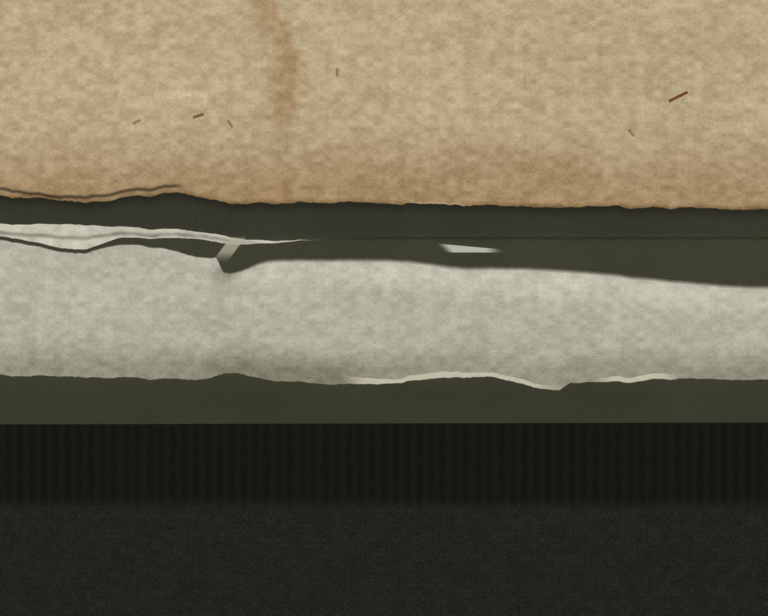
A WebGL 1 fragment shader for this texture:

```glsl
precision highp float;
// Torn edges of two stacked paper sheets above dark cloth.
// Smoothstep sums trace each edge from the left; layers are painted back to
// front, with value noise for pulp, stains, ragged fibres and grain.
uniform vec2 u_resolution;
#define ramp smoothstep

float hash(vec2 p) {
  return fract(sin(dot(p, vec2(127.1, 311.7))) * 43758.5453);
}

float noise(vec2 p) {
  vec2 i = floor(p), f = fract(p);
  f *= f * (3. - 2. * f);
  return mix(mix(hash(i), hash(i + vec2(1, 0)), f.x),
             mix(hash(i + vec2(0, 1)), hash(i + 1.), f.x), f.y);
}

float fbm(vec2 p) {
  float sum = -.47, amp = .5;
  for (int i = 0; i < 4; i++) {
    sum += amp * noise(p);
    p = p * 2.03 + 17.3;
    amp *= .5;
  }
  return sum;
}

float bump(float center, float width, float x) {
  float t = (x - center) / width;
  return exp(-t * t);
}

// Antialiased coverage where d is positive
float cover(float d) {
  float w = max(.0016, .7 / u_resolution.y);
  return ramp(-w, w, d);
}

// Edge heights, measured downward from the top
float upperSheetEdge(float x) {
  return .32 + .008 * ramp(.02, .11, x) - .014 * ramp(.11, .235, x)
    + .015 * ramp(.235, .3, x) + .009 * ramp(.3, 1., x);
}

float lowerSheetTop(float x) {
  return .391 + .02 * ramp(0., .1, x) - .012 * ramp(.105, .15, x)
    + .02 * ramp(.18, .28, x) + .024 * ramp(.28, .293, x)
    - .02 * ramp(.295, .36, x) + .013 * ramp(.5, .62, x) + .03 * ramp(.66, 1., x);
}

float lowerSheetBottom(float x) {
  return .61 + .006 * ramp(0., .26, x) - .012 * bump(.305, .025, x)
    + .009 * ramp(.33, .45, x) - .013 * ramp(.47, .61, x)
    + .02 * ramp(.63, .725, x) - .011 * ramp(.726, .745, x) - .006 * ramp(.8, .87, x);
}

float stripTop(float x) {
  return .364 + .008 * ramp(.08, .22, x) + .018 * ramp(.22, .35, x);
}

float stripBottom(float x) {
  return .385 + .02 * ramp(0., .1, x) - .018 * ramp(.105, .16, x)
    + .009 * ramp(.25, .3, x) - .007 * ramp(.32, .43, x);
}

// Short fibre with centre c, angle a and half length len
float fibre(vec2 p, vec2 c, float a, float len) {
  vec2 q = p - c, n = vec2(cos(a), sin(a));
  return 1. - ramp(.001, .0035, length(q - n * clamp(dot(q, n), -len, len)));
}

void main() {
  vec2 uv = gl_FragCoord.xy / u_resolution;
  float x = uv.x, y = 1. - uv.y;
  vec2 p = vec2(x * u_resolution.x / u_resolution.y, y);
  float rag = fbm(vec2(p.x * 45., 3.));
  float pulp = fbm(p * vec2(75, 105));
  float cloud = fbm(p * vec2(9, 14) + 5.);
  float grain = hash(floor(p * 410.)) - .5;

  // Dark cloth, ribbed black gap and grey board
  vec3 color = vec3(.13, .142, .12) + .035 * (grain + pulp);
  color += .2 * step(.9985, hash(floor(p * 300.)));
  vec3 gap = vec3(.083, .095, .075) + .008 * sin(p.x * 330.) + .012 * grain;
  color = mix(gap, color, ramp(.805, .832, y + .006 * cloud));
  vec3 board = mix(vec3(.215, .215, .175), vec3(.245, .245, .19), ramp(.37, .4, y));
  board += .014 * grain + .025 * cloud - .015 * ramp(.6, .64, y);
  board -= .045 * bump(.387, .0025, y) * ramp(.4, .5, x);
  color = mix(color, board, cover(.689 - .003 * x - y));

  // Lower sheet: pale pulp, shaded dip and bright torn lip
  float left = 1. - ramp(.28, .36, x);
  float top = lowerSheetTop(x) + .006 * rag * (.4 + .6 * left);
  float bottom = lowerSheetBottom(x) + .007 * rag;
  vec3 pale = mix(vec3(.71, .695, .63), vec3(.685, .67, .6), ramp(.45, .58, y));
  pale += .16 * pulp + .05 * cloud + .035 * grain;
  pale -= ramp(-.065, -.008, y - bottom) * (.09 + .1 * bump(.34, .14, x) + .05 * bump(.75, .1, x) + .2 * cloud);
  pale += .05 * bump(top + .02, .025, y) * (1. - left);
  float lip = ramp(.44, .48, x) - ramp(.69, .74, x) + ramp(.77, .8, x) - ramp(.86, .89, x);
  pale = mix(pale, vec3(.79, .77, .69), .8 * lip * cover(y - bottom + .009 + .012 * cloud));
  pale -= .2 * bump(.298 - .4 * (y - .43), .014, x) * bump(.435, .022, y);
  float soft = .005 - .003 * left;
  color = mix(color, pale, ramp(-soft, soft, y - top) * cover(bottom - y));

  // Split strip, its curled end and a bright sliver
  float upper = stripTop(x) + .005 * rag, lower = stripBottom(x) + .004 * rag;
  vec3 strip = vec3(.77, .755, .69) + .18 * pulp;
  strip -= .19 * bump(mix(upper, lower, .55) + .012 * cloud, .0035, y) * left;
  color = mix(color, strip, cover(y - upper) * cover(lower - y) * (1. - ramp(.415, .432, x)));
  float curl = cover(.01 - abs(x - .307 + .6 * (y - .39))) * (ramp(.383, .39, y) - ramp(.405, .428, y));
  color = mix(color, vec3(.68, .67, .59), .8 * curl);
  float sliver = cover(y - .396 - .11 * (x - .575)) * cover(.41 - y);
  sliver *= ramp(.574, .59, x + .8 * (.405 - y)) - ramp(.63, .658, x);
  color = mix(color, vec3(.7, .71, .64), sliver);

  // Upper sheet: tan pulp, browned margin and stain
  float edge = upperSheetEdge(x) + .01 * rag;
  vec3 sheet = vec3(.715, .645, .52) + .05 * cloud;
  sheet = mix(sheet, vec3(.625, .515, .375), .85 * ramp(.19, .325, y + .1 * cloud));
  float across = x - .35 - .025 * ramp(0., .1, y) + .02 * ramp(.12, .24, y) + .03 * cloud;
  float stain = bump(0., .022, across) + .5 * bump(.013, .006, across);
  sheet -= vec3(.06, .085, .1) * stain * (1. - .8 * ramp(.17, .25, y));
  sheet += .19 * pulp + .035 * grain;
  sheet += .06 * bump(.235, .025, x) * bump(.158, .012, y);

  // Embedded fibres: two long ones, the rest scattered per cell
  float marks = fibre(p, vec2(1.101, .157), -.46, .015) + .8 * fibre(p, vec2(.322, .188), -.3, .007);
  vec2 cell = floor(p * 12.);
  float pick = hash(cell);
  vec2 spot = (cell + .3 + .4 * vec2(hash(cell + 4.), hash(cell + 8.))) / 12.;
  marks += .5 * step(.88, pick) * fibre(p, spot, pick * 90., .005);
  sheet = mix(sheet, vec3(.43, .29, .16), min(1., marks));

  // Split fold at left and darkened cut edge
  float fold = .308 + .012 * ramp(0., .08, x) - .017 * ramp(.1, .235, x) + .008 * rag;
  sheet = mix(sheet, vec3(.25, .21, .15), .8 * bump(fold, .003, y) * (1. - ramp(.225, .245, x)));
  sheet -= .16 * ramp(-.009, 0., y - edge) * (.7 + rag);
  sheet += .2 * bump(edge, .004, y) * bump(.57, .04, x);
  color *= 1. - .25 * bump(edge, .012, y);
  color = mix(color, sheet, cover(edge - y));

  gl_FragColor = vec4(clamp(color, 0., 1.), 1);
}
```
